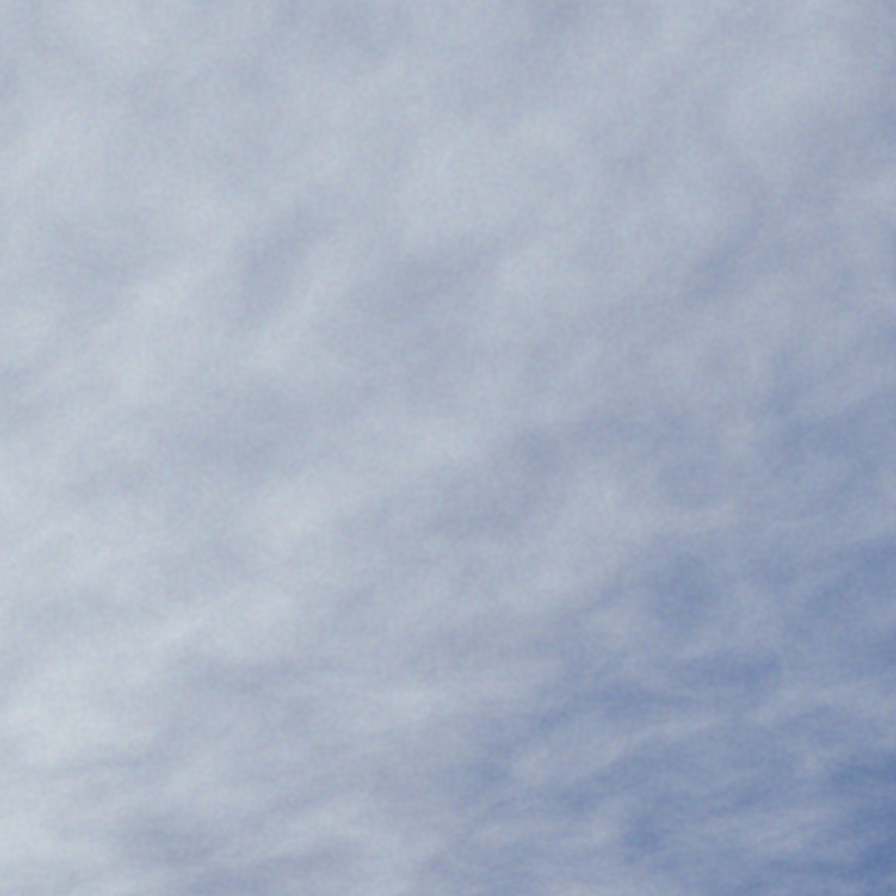
Reproduce this texture procedurally as a three.js fragment shader.

```glsl
// Thin, soft cloud layer over blue sky: pale at the left, opening to blue at lower right.
// Short tilted tufts of gradient noise, flattened towards the bottom as in perspective,
// shift a broad tone gradient that is mapped to a blue-grey ramp, plus faint grain.

varying vec2 vUv;

const vec3 SKY_BLUE = vec3(0.40, 0.485, 0.65);
const vec3 CLOUD_GREY = vec3(0.62, 0.66, 0.738);
const vec3 CLOUD_PALE = vec3(0.79, 0.82, 0.85);

const float TONE_LEFT = 0.84;       // tone at the left edge, 0 = sky, 1 = pale cloud
const float TONE_FALL = 0.27;       // loss of tone from left to right
const float GAP_DEPTH = 0.42;       // extra loss in the lower right corner
const float HORIZON_OFFSET = 0.58;  // smaller = stronger flattening at the bottom
const float HORIZON_STRETCH = 1.15;
const float TUFT_ANGLE = 0.52;      // radians, before flattening
const vec2 TUFT_SCALE = vec2(6.2, 9.8);
const float TUFT_CONTRAST = 0.21;
const float GAP_CONTRAST = 0.10;    // added contrast where the sky opens
const float BILLOW_SCALE = 3.2;
const float BILLOW_CONTRAST = 0.14;
const float WARP_AMOUNT = 0.30;
const vec2 OCTAVE_STEP = vec2(2.06, 1.90);  // finer octaves become rounder
const float OCTAVE_GAIN = 0.56;
const int OCTAVES = 5;
const float GRAIN_SCALE = 145.0;
const float MOTTLE_SCALE = 62.0;
const float GRAIN_CONTRAST = 0.034;
const float MOTTLE_CONTRAST = 0.014;

vec2 randomGradient(vec2 cell) {
  vec3 p = fract(cell.xyx * vec3(0.1031, 0.1030, 0.0973));
  p += dot(p, p.yzx + 33.33);
  float angle = 6.28319 * fract((p.x + p.y) * p.z);
  return vec2(cos(angle), sin(angle));
}

float gradientNoise(vec2 p) {
  vec2 cell = floor(p);
  vec2 f = fract(p);
  vec2 w = f * f * f * (f * (f * 6.0 - 15.0) + 10.0);
  vec2 e = vec2(0.0, 1.0);
  float a = dot(randomGradient(cell), f);
  float b = dot(randomGradient(cell + e.yx), f - e.yx);
  float c = dot(randomGradient(cell + e.xy), f - e.xy);
  float d = dot(randomGradient(cell + e.yy), f - e.yy);
  return mix(mix(a, b, w.x), mix(c, d, w.x), w.y);
}

float fbm(vec2 p) {
  float sum = 0.0;
  float amplitude = 1.0;
  for (int i = 0; i < OCTAVES; i++) {
    sum += amplitude * gradientNoise(p);
    p = p * OCTAVE_STEP + vec2(17.3, 9.7);
    amplitude *= OCTAVE_GAIN;
  }
  return sum;
}

// Tufts that lie flatter and closer together near the bottom.
float cloudTufts(vec2 uv) {
  vec2 p = vec2(uv.x, HORIZON_STRETCH * log(uv.y + HORIZON_OFFSET));
  float c = cos(TUFT_ANGLE);
  float s = sin(TUFT_ANGLE);
  p = vec2(c * p.x + s * p.y, c * p.y - s * p.x) * TUFT_SCALE + 40.0;
  vec2 bend = vec2(gradientNoise(p + 5.2), gradientNoise(p + 21.7));
  return fbm(p + WARP_AMOUNT * bend);
}

vec3 skyRamp(float tone) {
  vec3 lower = mix(SKY_BLUE, CLOUD_GREY, clamp(tone * 2.0, 0.0, 1.0));
  return mix(lower, CLOUD_PALE, clamp(tone * 2.0 - 1.0, 0.0, 1.0));
}

vec3 colourNoise(vec2 p) {
  return vec3(gradientNoise(p), gradientNoise(p + 211.4), gradientNoise(p + 433.8));
}

void main() {
  // Broad light: pale left side, blue opening at the lower right
  float gap = smoothstep(0.75, 1.9, vUv.x + 0.9 * (1.0 - vUv.y));
  float tone = TONE_LEFT - TONE_FALL * vUv.x - GAP_DEPTH * gap;

  // Cloud structure
  tone += BILLOW_CONTRAST * gradientNoise(vUv * BILLOW_SCALE + 11.6);
  tone += (TUFT_CONTRAST + GAP_CONTRAST * gap) * cloudTufts(vUv);

  // Faint coloured grain at two sizes
  vec3 grain = GRAIN_CONTRAST * colourNoise(vUv * GRAIN_SCALE);
  grain += MOTTLE_CONTRAST * colourNoise(vUv * MOTTLE_SCALE + 71.9);

  gl_FragColor = vec4(skyRamp(tone) + grain, 1.0);
}
```
